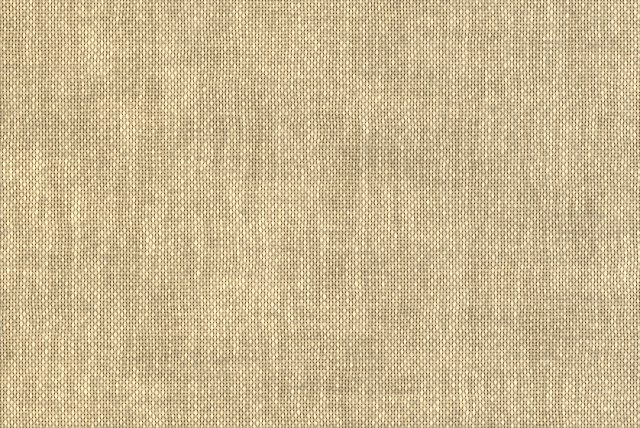
A Shadertoy shader for this texture:

```glsl
// Plain-weave linen: pale upright warp floats alternate in a checkerboard with
// tan weft floats above dark gaps. Each float is a soft ellipse; noise stretched
// along the yarns varies their width and tone, and adds slubs, flecks and stains.

const vec2 THREADS = vec2(198.0, 126.0);  // warp yarns across, weft yarns down

const vec3 CREAM = vec3(1.00, 0.96, 0.83);
const vec3 SAND  = vec3(0.80, 0.71, 0.55);
const vec3 TAN   = vec3(0.70, 0.61, 0.45);
const vec3 GAP   = vec3(0.43, 0.34, 0.17);
const vec3 RUST  = vec3(0.62, 0.44, 0.24);
const vec3 GREY  = vec3(0.61, 0.57, 0.47);

float hash(vec2 p) {
    return fract(sin(dot(p, vec2(127.1, 311.7))) * 43758.5453);
}

float noise(vec2 p) {
    vec2 cell = floor(p), f = fract(p);
    f = f * f * (3.0 - 2.0 * f);
    float low  = mix(hash(cell), hash(cell + vec2(1.0, 0.0)), f.x);
    float high = mix(hash(cell + vec2(0.0, 1.0)), hash(cell + vec2(1.0)), f.x);
    return mix(low, high, f.y);
}

// Squared normalized distance from the centre of an elliptical float.
float floatShape(vec2 p, vec2 halfSize) {
    vec2 q = p / halfSize;
    return dot(q, q);
}

float coverage(float shape) {
    return 1.0 - smoothstep(0.78, 1.18, shape);
}

// Slight drift of the yarns away from a perfect grid.
vec2 bendYarns(vec2 p) {
    vec2 drift = vec2(noise(p * vec2(0.11, 0.16)), noise(p * vec2(0.13, 0.10) + 41.0));
    return p + 0.5 * (drift - 0.5);
}

// Colour of the cloth at a point measured in yarns.
vec3 weave(vec2 p) {
    vec2 yarn = floor(p);
    vec2 across = fract(p) - 0.5;

    // Offset along each yarn from its nearest raised float
    float alongWarp = mod(p.y + 0.5 - yarn.x, 2.0) - 1.0;
    float alongWeft = mod(p.x - 0.5 - yarn.y, 2.0) - 1.0;

    // Uneven spinning, slow along the yarn and abrupt between yarns
    float warpBody = noise(vec2(yarn.x * 7.0, p.y * 0.09));
    float weftBody = noise(vec2(p.x * 0.06, yarn.y * 7.0 + 500.0));
    float warpTone = hash(vec2(yarn.x, floor((p.y + 0.5 - yarn.x) * 0.5) + 300.0));
    float weftTone = hash(vec2(floor((p.x - 0.5 - yarn.y) * 0.5) + 700.0, yarn.y));
    float streak = noise(vec2(p.x * 0.30, p.y * 0.035 + 80.0));

    // Weft floats over the gaps
    vec2 weftSize = vec2(0.74, 0.36 + 0.14 * weftBody);
    float weft = floatShape(vec2(alongWeft, across.y), weftSize);
    vec3 weftColor = mix(SAND, TAN, clamp(weft, 0.0, 1.0));
    weftColor *= 0.93 + 0.07 * weftBody + 0.10 * weftTone;
    vec3 color = mix(GAP, weftColor, coverage(weft));

    // Warp floats on top, wider and paler in the streaks
    vec2 warpSize = vec2(0.37 + 0.10 * warpBody + 0.04 * streak,
                         0.76 + 0.10 * streak + 0.14 * warpTone);
    float warp = floatShape(vec2(across.x, alongWarp), warpSize);
    vec3 warpColor = mix(CREAM, SAND, clamp(warp, 0.0, 1.0) * 0.85);
    warpColor *= 0.86 + 0.09 * warpBody + 0.10 * warpTone + 0.02 * streak;
    color = mix(color, warpColor, coverage(warp));

    // Rare pale slubs along the weft, grey runs and rusty flecks
    float slub = smoothstep(0.94, 0.99, noise(vec2(p.x * 0.16, yarn.y * 5.0 + 90.0)));
    color = mix(color, CREAM * 0.96, 0.30 * slub);
    float run = smoothstep(0.78, 0.97, noise(vec2(p.x * 0.13, yarn.y * 3.0 + 210.0)));
    color = mix(color, GREY, 0.16 * run);
    float fleck = step(0.994, hash(yarn + 913.0));
    color = mix(color, RUST, 0.45 * fleck * (1.0 - smoothstep(0.2, 0.6, length(across))));
    return color;
}

// Broad stains, fibre grain and the darker rim of the cloth.
vec3 weather(vec3 color, vec2 p, vec2 uv) {
    float stain = noise(p * vec2(0.045, 0.065) + 17.0) - 0.5;
    float band = noise(vec2(p.x * 0.022, p.y * 0.24) + 63.0) - 0.5;
    float grain = noise(p * 1.9 + 29.0) - 0.5;
    color *= 1.0 + 0.04 * stain + 0.035 * band + 0.12 * grain;
    color *= mix(vec3(1.0, 0.99, 0.97), vec3(0.99, 0.99, 1.0), uv.x);
    float rim = max(1.0 - smoothstep(0.0, 0.005, uv.x), 1.0 - smoothstep(0.0, 0.008, uv.y));
    return mix(color, GREY, 0.25 * rim);
}

void mainImage(out vec4 fragColor, in vec2 fragCoord) {
    // Average four samples per pixel to smooth the fine weave
    vec3 sum = vec3(0.0);
    for (int i = 0; i < 4; i++) {
        vec2 offset = vec2(float(i % 2), float(i / 2)) * 0.4 - 0.2;
        vec2 uv = (fragCoord + offset) / iResolution.xy;
        vec2 p = uv * THREADS;
        sum += weather(weave(bendYarns(p)), p, uv);
    }
    // Restore the contrast that averaging takes from the yarns
    vec3 color = mix(vec3(0.78, 0.70, 0.56), sum * 0.25, 1.08);
    fragColor = vec4(clamp(color, 0.0, 1.0), 1.0);
}
```
